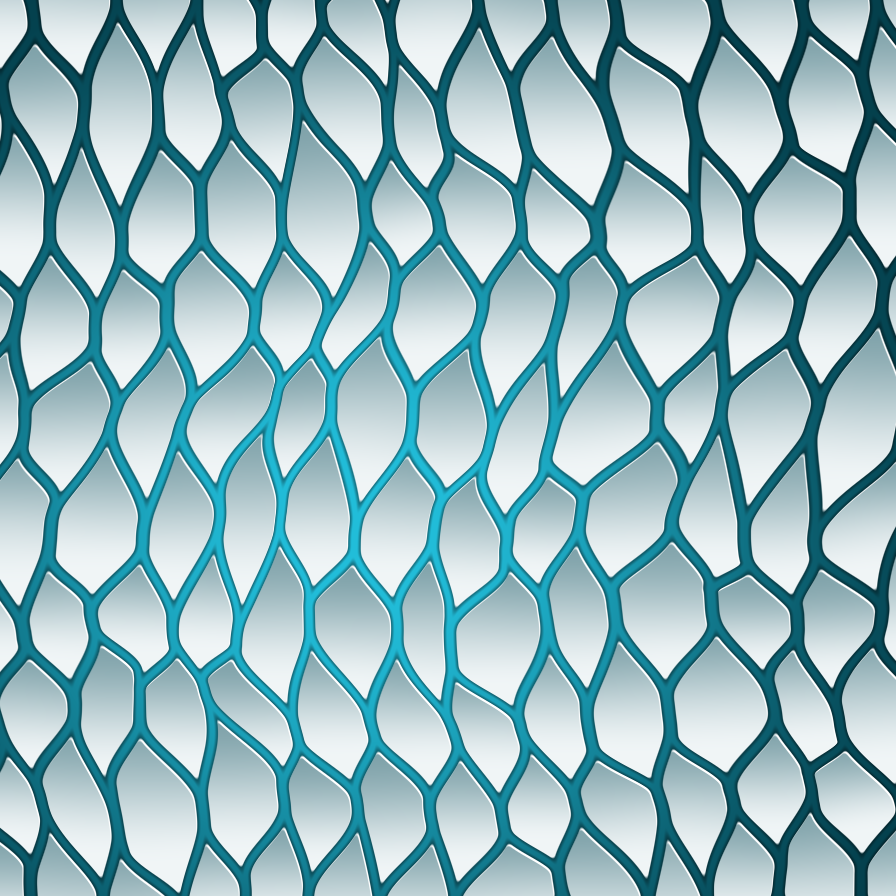
This pattern is drawn by a Shadertoy shader. Its source:

```glsl
// Pale leaf-shaped cells framed by a net of teal veins that glows off-centre.
// Wavy upright strands meet alternately at jittered nodes; the gaps between
// them are the leaves, shaded from grey tips above to white ends below.

const vec2  CELL        = vec2(0.047, 0.108); // column spacing, row spacing
const vec2  NODE_JITTER = vec2(0.30, 0.25);   // node scatter, in cells
const float STEM_SHARE  = 0.30;               // longest stem, share of an edge
const float VEIN_HALF   = 0.0066;             // half width of a vein
const float WEBBING     = 0.0055;             // rounding where veins join
const vec2  LEAN        = vec2(0.15, 0.05);   // broad sway of the strands
const vec2  WOBBLE      = vec2(0.020, 0.012); // fine sway of the strands
const vec2  RIM_OFFSET  = vec2(0.0012, 0.0022);
const vec2  GLOW_CENTRE = vec2(0.40, 0.41);
const vec3  VEIN_BRIGHT = vec3(0.13, 0.74, 0.85);
const vec3  VEIN_DARK   = vec3(0.015, 0.25, 0.30);
const vec3  LEAF_TIP    = vec3(0.49, 0.63, 0.66);
const vec3  LEAF_BASE   = vec3(0.94, 0.96, 0.965);

vec2 hash2(vec2 p) {
    vec3 q = fract(vec3(p.xyx) * vec3(0.1031, 0.1030, 0.0973));
    q += dot(q, q.yzx + 33.33);
    return fract((q.xx + q.yz) * q.zy);
}

vec2 noise2(vec2 p) {
    vec2 i = floor(p), f = fract(p);
    f = f * f * (3.0 - 2.0 * f);
    return mix(mix(hash2(i), hash2(i + vec2(1, 0)), f.x),
               mix(hash2(i + vec2(0, 1)), hash2(i + vec2(1, 1)), f.x), f.y) - 0.5;
}

// Canvas position to leaning lattice position
vec2 toLattice(vec2 uv) {
    vec2 lean = noise2(uv * vec2(1.5, 2.8) + 41.0) * LEAN;
    vec2 wobble = noise2(uv * vec2(8.0, 12.0) + 73.0) * WOBBLE;
    return (uv + lean + wobble) / CELL + 60.0;
}

vec2 node(float column, float row) {
    vec2 id = vec2(column, row);
    return id + (hash2(id) * 2.0 - 1.0) * NODE_JITTER;
}

// A strand swings between the nodes of its column and of the next one
vec2 strandNode(float strand, float row) {
    return node(strand + 1.0 - mod(strand + row, 2.0), row);
}

// Strand x and its slope at height y
vec2 strandAt(float strand, float y) {
    float row = floor(y);
    if (y < strandNode(strand, row).y) row -= 1.0;
    else if (y > strandNode(strand, row + 1.0).y) row += 1.0;
    vec2 a = strandNode(strand, row), b = strandNode(strand, row + 1.0);
    vec2 stem = hash2(vec2(strand + 17.0, row));
    stem *= stem * STEM_SHARE * (b.y - a.y);
    float start = a.y + stem.x, end = b.y - stem.y;
    float t = clamp((y - start) / (end - start), 0.0, 1.0);
    float slope = 6.0 * t * (1.0 - t) * (b.x - a.x) / (end - start);
    return vec2(mix(a.x, b.x, t * t * (3.0 - 2.0 * t)), slope);
}

float smoothMin(float a, float b, float k) {
    float h = max(k - abs(a - b), 0.0) / k;
    return min(a, b) - h * h * k * 0.25;
}

// Distance to the vein centres, and the column of the enclosing leaf
vec2 veins(vec2 p) {
    float first = floor(p.x) - 2.0;
    float dist = 1.0, column = first + 1.0;
    for (int n = 0; n < 5; n++) {
        float strand = first + float(n);
        vec2 s = strandAt(strand, p.y);
        float d = abs(p.x - s.x) * CELL.x / length(vec2(1.0, s.y * CELL.x / CELL.y));
        dist = smoothMin(dist, d, WEBBING);
        if (s.x < p.x) column = strand + 1.0;
    }
    return vec2(dist, column);
}

// Height inside a leaf: 0 at the lower end, 1 at the upper tip
float leafHeight(float column, float y) {
    float row = floor(y);
    row -= 1.0 - mod(column + row, 2.0);
    if (y < node(column, row).y) row -= 2.0;
    else if (y > node(column, row + 2.0).y) row += 2.0;
    float low = node(column, row).y, high = node(column, row + 2.0).y;
    return (y - low) / (high - low);
}

void mainImage(out vec4 fragColor, in vec2 fragCoord) {
    vec2 uv = fragCoord / iResolution.xy;
    float soft = 0.8 / iResolution.y;
    vec2 p = toLattice(uv);
    vec2 vein = veins(p);

    // Leaf gradient with a white rim below the veins
    float height = leafHeight(vein.y, p.y);
    vec3 color = mix(LEAF_BASE, LEAF_TIP, smoothstep(0.24, 0.92, height));
    float rimDist = veins(toLattice(uv + RIM_OFFSET)).x - VEIN_HALF;
    color = mix(color, vec3(1.0), 1.0 - smoothstep(-soft, soft, rimDist));

    // Rounded veins, lit around the glow and darker along their sides
    float glow = smoothstep(0.05, 0.72, length(uv - GLOW_CENTRE));
    vec3 veinColor = mix(VEIN_BRIGHT, VEIN_DARK, glow);
    veinColor *= mix(1.0, 0.60, smoothstep(0.25, 1.0, vein.x / VEIN_HALF));
    float cover = 1.0 - smoothstep(-soft, soft, vein.x - VEIN_HALF);
    fragColor = vec4(mix(color, veinColor, cover), 1.0);
}
```
